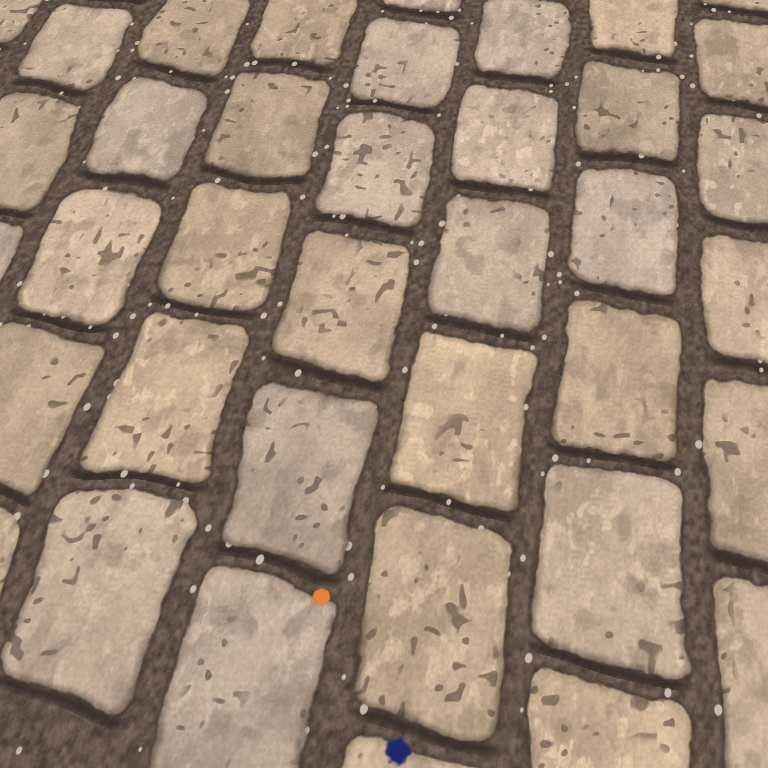
A Shadertoy shader for this texture:

```glsl
const float FAR_WIDTH = 0.138;      // column width at the top edge
const float WIDTH_GROWTH = 0.110;   // extra width gained toward the bottom
const float ANCHOR_X = 0.893;       // where joint zero meets the top edge
const float ANCHOR_DRIFT = 0.020;
const float ROW_SCALE = 1.55;
const float ROW_TILT = 0.17;
const float ASPECT_SCALE = 5.87;
const float CORNER = 0.10;
const vec2 HALF_JOINT = vec2(0.072, 0.050);
const vec2 MISSING_STONE = vec2(-4.0, 5.0);
const vec2 ORANGE_SPOT = vec2(0.418, 0.223);
const vec2 BLUE_SPOT = vec2(0.518, 0.022);

// Row offset of each column, from right to left
const float COURSE_SHIFT[8] = float[8](0.05, 0.59, 0.35, 0.06, 0.47, 0.41, 0.23, 0.70);

const vec3 STONE = vec3(0.765, 0.675, 0.585);
const vec3 STONE_LIGHT = vec3(0.850, 0.760, 0.660);
const vec3 STONE_DARK = vec3(0.660, 0.580, 0.510);
const vec3 STAIN = vec3(0.440, 0.375, 0.335);
const vec3 DIRT = vec3(0.390, 0.330, 0.290);
const vec3 SHADOW = vec3(0.210, 0.170, 0.155);
const vec3 PEBBLE = vec3(0.780, 0.730, 0.670);
const vec3 ORANGE = vec3(0.900, 0.500, 0.230);
const vec3 BLUE = vec3(0.120, 0.160, 0.420);

float hash(vec2 p) {
    return fract(sin(dot(p, vec2(127.1, 311.7))) * 43758.5453);
}

float noise(vec2 p) {
    vec2 i = floor(p), f = fract(p);
    f = f * f * (3.0 - 2.0 * f);
    return mix(mix(hash(i), hash(i + vec2(1, 0)), f.x),
               mix(hash(i + vec2(0, 1)), hash(i + vec2(1, 1)), f.x), f.y);
}

float fbm(vec2 p) {
    float sum = 0.0, gain = 0.5;
    for (int i = 0; i < 4; i++) {
        sum += gain * noise(p);
        p = mat2(1.6, 1.2, -1.2, 1.6) * p + 7.3;
        gain *= 0.5;
    }
    return sum / 0.9375;
}

float roundedBox(vec2 p, vec2 halfSize, float radius) {
    vec2 q = abs(p) - halfSize + radius;
    return length(max(q, 0.0)) + min(max(q.x, q.y), 0.0) - radius;
}

vec3 stoneColor(vec2 ground, vec2 id) {
    float broad = fbm(ground * 3.5 + id * 5.7);
    float fine = fbm(ground * 24.0);
    float wear = hash(id + 3.1);
    vec3 color = mix(STONE_DARK, STONE_LIGHT, smoothstep(0.18, 0.78, broad * 0.75 + fine * 0.25));
    color = mix(color, STONE, 0.35);

    // Pale chipped flecks, grey scuffs and small dark pits
    vec2 bent = ground + 0.05 * vec2(noise(ground * 9.0), noise(ground * 9.0 + 31.0));
    float fleck = smoothstep(0.56, 0.72, fbm(bent * vec2(15.0, 11.0)));
    color = mix(color, STONE_LIGHT * 1.03, fleck * mix(0.35, 0.9, wear));
    float scuff = smoothstep(0.55, 0.75, fbm(bent * 7.0 + 19.0));
    color = mix(color, STONE_DARK * 0.93, scuff * 0.6);
    float pit = smoothstep(0.74, 0.86, noise(bent * vec2(17.0, 21.0) + 53.0));
    pit *= smoothstep(0.48, 0.66, noise(ground * 2.6 + 11.0));
    color = mix(color, STAIN, pit * 0.75);

    vec3 tint = mix(vec3(0.98, 0.98, 1.01), vec3(1.02, 1.0, 0.96), hash(id + 8.4));
    return color * tint * mix(0.93, 1.05, hash(id + 1.7)) * (0.95 + 0.10 * noise(ground * 70.0));
}

void mainImage(out vec4 fragColor, in vec2 fragCoord) {
    vec2 uv = fragCoord / iResolution.xy;

    // Perspective ground plane, one unit per stone
    float nearness = 1.0 - uv.y;
    float width = FAR_WIDTH + WIDTH_GROWTH * nearness;
    vec2 ground = vec2((uv.x - ANCHOR_X - ANCHOR_DRIFT * nearness) / width, ROW_SCALE / width);
    float pixel = 1.0 / (iResolution.y * width);

    // Staggered columns with slightly wandering joints
    vec2 bent = ground + 0.09 * (vec2(noise(ground * 2.3), noise(ground * 2.3 + 40.0)) - 0.5);
    float column = floor(bent.x);
    float across = bent.x - column - 0.5;
    float along = bent.y + ROW_TILT * across - COURSE_SHIFT[clamp(int(-column), 0, 7)];
    vec2 id = vec2(column, floor(along));
    float aspect = ASPECT_SCALE * width;
    vec2 local = vec2(across, (along - id.y - 0.5) * aspect);

    // Irregular stone outline
    vec2 halfSize = vec2(0.5, 0.5 * aspect) - HALF_JOINT;
    halfSize -= 0.025 * vec2(hash(id + 5.0), hash(id + 6.0));
    float radius = CORNER * mix(0.7, 1.5, hash(id + 2.0));
    float edge = roundedBox(local, halfSize, radius);
    edge += 0.045 * (fbm(ground * 11.0) - 0.5);
    if (distance(id, MISSING_STONE) < 0.5) edge = 0.1;

    // Gritty joints, darkest below each stone
    float grit = fbm(ground * 32.0);
    vec3 color = DIRT * mix(0.62, 1.38, grit);
    float under = smoothstep(0.02, -0.03, local.y + halfSize.y)
                * smoothstep(0.10, 0.03, edge) * smoothstep(0.5, 0.38, abs(across));
    color = mix(color, SHADOW, 0.85 * under);
    color = mix(color, SHADOW, 0.4 * smoothstep(0.035, 0.0, edge));

    // Scattered pebbles
    vec2 pebbleCell = floor(ground * 14.0);
    vec2 pebbleOffset = fract(ground * 14.0) - 0.35 - 0.3 * vec2(hash(pebbleCell), hash(pebbleCell + 4.0));
    float size = mix(0.12, 0.32, hash(pebbleCell + 7.0));
    float pebble = smoothstep(size + 14.0 * pixel, size - 0.06, length(pebbleOffset));
    color = mix(color, PEBBLE, pebble * step(0.91, hash(pebbleCell + 9.0)));

    // Stone surface with worn, shaded rim
    vec3 stone = stoneColor(ground, id);
    float rim = smoothstep(-0.055, 0.0, edge);
    stone *= 1.0 - rim * mix(0.13, 0.32, smoothstep(0.1, -0.4, local.y));
    color = mix(color, stone, smoothstep(pixel, -pixel - 0.008, edge));

    // Two bits of coloured litter
    float ragged = 0.006 * (noise(uv * 150.0) - 0.5);
    color = mix(color, ORANGE, smoothstep(0.012, 0.009, distance(uv, ORANGE_SPOT) + ragged));
    color = mix(color, BLUE, smoothstep(0.020, 0.012, distance(uv, BLUE_SPOT) + ragged));
    fragColor = vec4(color, 1.0);
}
```
